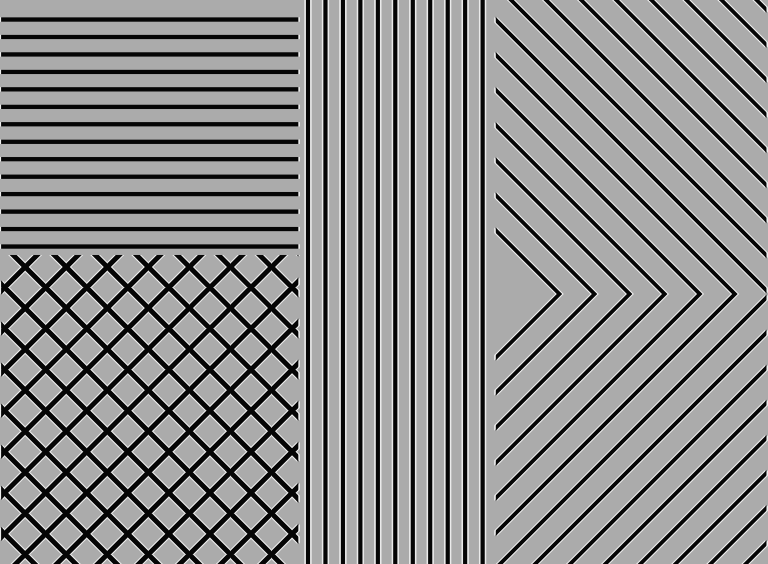
A Shadertoy shader for this pattern:

```glsl
// Black hatching on grey in four panels: bars, lattice, pinstripes and chevrons, with pale side rims.

// Soft coverage of a region whose signed distance is negative inside
float cover(float dist) {
    float blur = 0.6 / iResolution.y;
    return 1.0 - smoothstep(-blur, blur, dist);
}

// Distance from x to the nearest multiple of period
float repeatDist(float x, float period) {
    return abs(fract(x / period + 0.5) - 0.5) * period;
}

// Coverage of the axis-aligned panel between two corners
float panel(vec2 p, vec2 low, vec2 high) {
    vec2 d = max(low - p, p - high);
    return cover(max(d.x, d.y));
}

float horizontalBars(vec2 p) {
    float line = repeatDist(p.y - 0.5629, 0.03096) - 0.0039;
    return cover(line) * panel(p, vec2(0.002, 0.5515), vec2(0.529, 0.977));
}

float lattice(vec2 p) {
    float falling = repeatDist(p.x + p.y - 1.008, 0.0728);
    float rising = repeatDist(p.x - p.y + 0.0452, 0.0728);
    float line = min(falling, rising) * 0.7071 - 0.0044;
    return cover(line) * panel(p, vec2(0.002, -0.1), vec2(0.529, 0.5479));
}

float pinstripes(vec2 p) {
    float line = repeatDist(p.x - 0.5461, 0.03096) - 0.0037;
    return cover(line) * panel(p, vec2(0.538, -0.1), vec2(0.866, 1.1));
}

float chevrons(vec2 p) {
    float reach = p.x + abs(p.y - 0.4787);
    float line = repeatDist(reach - 0.992, 0.0622) * 0.7071 - 0.0034;
    line = max(line, 0.965 - reach); // leave the inner notch empty
    return cover(line) * panel(p, vec2(0.879, -0.1), vec2(1.359, 1.1));
}

float ink(vec2 p) {
    return max(max(horizontalBars(p), lattice(p)), max(pinstripes(p), chevrons(p)));
}

void mainImage(out vec4 fragColor, in vec2 fragCoord) {
    // Canvas height is one unit
    vec2 p = fragCoord / iResolution.xy * vec2(1.3617, 1.0);

    // The rim is the ink shifted sideways, showing only beside the strokes
    vec2 shift = vec2(0.0028, 0.0);
    float rim = max(ink(p - shift), ink(p + shift));

    vec3 color = mix(vec3(0.67), vec3(0.92), rim);
    color = mix(color, vec3(0.02), ink(p));
    fragColor = vec4(color, 1.0);
}
```
